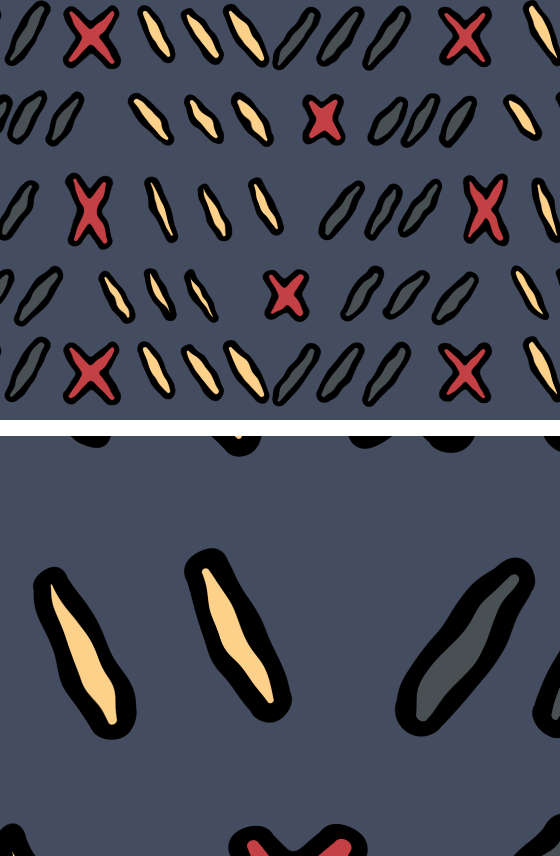
Top: the whole. Bottom: its middle third, enlarged.
A Shadertoy shader for this pattern:

```glsl
// Hand-inked rows of red crosses, cream strokes and grey strokes on slate blue.

const float UNITS = 576.0;       // drawing units per canvas height
const float TILE_HEIGHT = 461.0; // four rows, then the sequence repeats
const float OUTLINE = 8.2;       // ink line width
const float WOBBLE = 2.6;        // hand-drawn edge distortion
const float WOBBLE_SIZE = 19.0;  // length of one edge bump
const float TIP_TAPER = 0.28;    // narrowing towards stroke tips
const float CULL_RADIUS = 75.0;  // no mark reaches further than this

const vec3 SLATE = vec3(0.263, 0.302, 0.373);
const vec3 INK = vec3(0.0);
const vec3 RED = vec3(0.765, 0.251, 0.271);
const vec3 CREAM = vec3(0.995, 0.820, 0.540);
const vec3 GREY = vec3(0.282, 0.314, 0.325);

const int ROWS = 4;
const int KINDS = 3; // cross, cream, grey
const float ROW_Y[ROWS] = float[](50.0, 163.0, 288.0, 404.0);

// Per row and kind: first x, step within the group, group period.
const vec3 LAYOUT[ROWS * KINDS] = vec3[](
    vec3(128, 0, 510), vec3(215, 60, 530), vec3(406, 62, 495),
    vec3(443, 0, 540), vec3(206, 71, 510), vec3(531, 48, 540),
    vec3(125, 0, 542), vec3(222, 71, 528), vec3(470, 54, 553),
    vec3(394, 0, 540), vec3(158, 59, 568), vec3(495, 64, 571));

// Per row and kind: lean from vertical, half length, half width.
const vec3 STROKE[ROWS * KINDS] = vec3[](
    vec3(0.72, 41, 15.0), vec3(0.55, 36, 15.0), vec3(-0.58, 40, 15.5),
    vec3(0.68, 32, 16.0), vec3(0.67, 31, 14.5), vec3(-0.55, 30, 15.0),
    vec3(0.54, 45, 15.0), vec3(0.41, 36, 13.0), vec3(-0.55, 34, 15.0),
    vec3(0.61, 34, 15.5), vec3(0.50, 32, 12.5), vec3(-0.65, 34, 15.5));

float hash(vec2 p) {
    return fract(sin(dot(p, vec2(127.1, 311.7))) * 43758.5453);
}

float noise(vec2 p) {
    vec2 i = floor(p), f = fract(p);
    f = f * f * (3.0 - 2.0 * f);
    return mix(mix(hash(i), hash(i + vec2(1, 0)), f.x),
               mix(hash(i + vec2(0, 1)), hash(i + vec2(1, 1)), f.x), f.y);
}

// Random value in -1..1 for one property of one mark.
float vary(float seed, float property) {
    return 2.0 * hash(vec2(seed, property)) - 1.0;
}

// Signed distance to a rounded stroke that thins towards both tips.
float strokeDistance(vec2 p, vec3 stroke, float taper, float bias) {
    float s = sin(stroke.x), c = cos(stroke.x);
    vec2 q = vec2(c * p.x - s * p.y, s * p.x + c * p.y);
    float t = clamp(q.y / stroke.y, -1.0, 1.0);
    float radius = stroke.z * (1.0 - taper * t * t + bias * t);
    return length(vec2(q.x, q.y - t * stroke.y)) - radius;
}

float smoothMin(float a, float b, float k) {
    float h = max(k - abs(a - b), 0.0) / k;
    return min(a, b) - 0.25 * h * h * k;
}

float markDistance(vec2 p, int kind, vec3 stroke, float seed) {
    vec2 cell = p / WOBBLE_SIZE + 17.0 * seed;
    p += WOBBLE * (2.0 * vec2(noise(cell), noise(cell + 41.3)) - 1.0);
    stroke += vec3(0.07, 3.0, 1.0) * vec3(vary(seed, 1.0), vary(seed, 2.0), vary(seed, 3.0));
    float bias = 0.08 * vary(seed, 4.0);
    float d = strokeDistance(p, stroke, TIP_TAPER, bias);
    if (kind == 0) {
        vec3 mirrored = stroke * vec3(-1.0, 0.95, 1.0);
        d = smoothMin(d, strokeDistance(p, mirrored, TIP_TAPER, -bias), 5.0);
    }
    return d;
}

float coverage(float d, float pixel) {
    return smoothstep(0.75 * pixel, -0.75 * pixel, d);
}

void mainImage(out vec4 fragColor, in vec2 fragCoord) {
    float pixel = UNITS / iResolution.y;
    vec2 p = vec2(fragCoord.x, iResolution.y - fragCoord.y) * pixel;
    vec3 color = SLATE;

    for (int row = 0; row < ROWS; row++) {
        // Vertical repeat, centred on this row
        float y = mod(p.y - ROW_Y[row] + 0.5 * TILE_HEIGHT, TILE_HEIGHT) - 0.5 * TILE_HEIGHT;
        if (abs(y) > CULL_RADIUS) continue;

        for (int kind = 0; kind < KINDS; kind++) {
            int slot = row * KINDS + kind;
            vec3 layout_ = LAYOUT[slot];
            vec3 fill = kind == 0 ? RED : kind == 1 ? CREAM : GREY;
            int count = kind == 0 ? 1 : 3;

            // Horizontal repeat of groups, then marks in each group
            for (int n = 0; n < 3 * count; n++) {
                float group = float(n / count - 1);
                float x = layout_.x + layout_.y * float(n % count) + layout_.z * group;
                float seed = float(slot * 9 + n) + 1.0;
                vec2 q = vec2(p.x - x, y) - vec2(2.5, 4.0) * vec2(vary(seed, 5.0), vary(seed, 6.0));
                if (abs(q.x) > CULL_RADIUS) continue;

                float d = markDistance(q, kind, STROKE[slot], seed);
                float ink = OUTLINE + 2.4 * (noise(q / 13.0 + 7.0 * seed) - 0.5);
                color = mix(color, INK, coverage(d, pixel));
                color = mix(color, fill, coverage(d + ink, pixel));
            }
        }
    }
    fragColor = vec4(color, 1.0);
}
```
